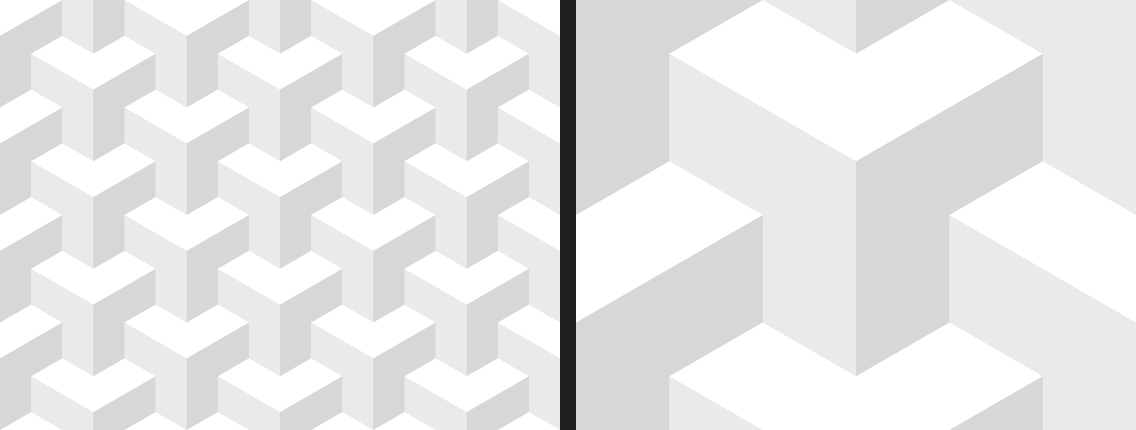
Left, the full canvas; right, a detail of the centre.
This pattern is drawn by a WebGL 1 fragment shader. Its source:

```glsl
precision highp float;

uniform vec2 u_resolution;

#define COLUMNS 3.0
#define ROWS 4.0
#define CELL 6.0
#define PHASE vec2(3.0, 1.0)
#define TOP_COLOR vec3(1.0)
#define LEFT_COLOR vec3(0.918)
#define RIGHT_COLOR vec3(0.843)
#define SAMPLES 4

// Block coordinates: x from the front edge, y above the slanted rim of the top
vec2 blockCoords(vec2 p) {
  float x = mod(p.x + 0.5 * CELL, CELL) - 0.5 * CELL;
  float height = mod(p.y - abs(x) + 4.0, CELL) - 4.0;
  return vec2(x, height);
}

// Outline: a tall central stem with a short arm on each side
bool insideBlock(vec2 b) {
  float reach = abs(b.x);
  float bottom = reach < 1.0 ? -4.0 : -2.0;
  float top = min(2.0, 4.0 - 2.0 * reach);
  return reach < 2.0 && b.y >= bottom && b.y <= top;
}

vec3 faceColor(vec2 b) {
  if (b.y > 0.0) return TOP_COLOR;
  return b.x < 0.0 ? LEFT_COLOR : RIGHT_COLOR;
}

// Two interlocking sets of blocks, half a cell apart, fill the plane
vec3 blockPattern(vec2 p) {
  vec2 block = blockCoords(p);
  if (!insideBlock(block)) block = blockCoords(p - 0.5 * CELL);
  return faceColor(block);
}

void main() {
  vec2 cellScale = CELL * vec2(COLUMNS, ROWS);
  vec3 color = vec3(0.0);

  // Average a grid of samples within the pixel for smooth edges
  for (int j = 0; j < SAMPLES; j++) {
    for (int i = 0; i < SAMPLES; i++) {
      vec2 offset = (vec2(float(i), float(j)) + 0.5) / float(SAMPLES) - 0.5;
      vec2 uv = (gl_FragCoord.xy + offset) / u_resolution;
      color += blockPattern(uv * cellScale - PHASE);
    }
  }
  gl_FragColor = vec4(color / float(SAMPLES * SAMPLES), 1.0);
}
```
